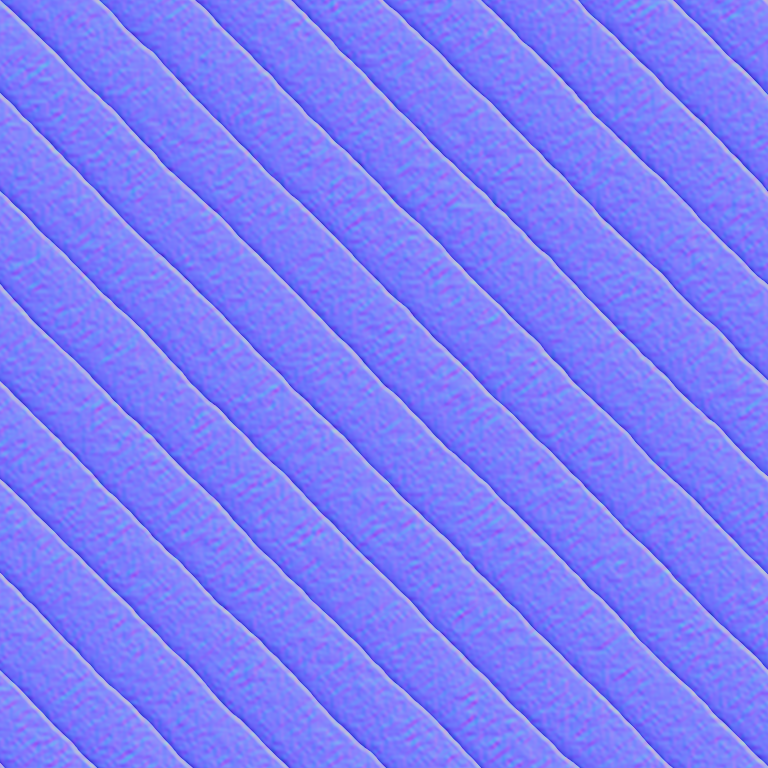
Reproduce this texture map procedurally as a Shadertoy shader.

```glsl
// Tangent-space normal map of padded fabric: eight diagonal rolls per side.
// Each roll has an analytic slope across its width; the woven grain adds the
// gradient of a height field made of streaked and even value noise.

float hash(vec2 cell) {
    uvec2 q = uvec2(ivec2(cell)) * uvec2(1597u, 3812u);
    uint h = (q.x ^ (q.y >> 1u)) * 277803u;
    h = (h ^ (h >> 15u)) * 73939u;
    h ^= h >> 13u;
    return float(h & 65535u) / 65535.0;
}

float valueNoise(vec2 p) {
    vec2 cell = floor(p), f = fract(p);
    f = f * f * (3.0 - 2.0 * f);
    return mix(mix(hash(cell), hash(cell + vec2(1, 0)), f.x),
               mix(hash(cell + vec2(0, 1)), hash(cell + vec2(1, 1)), f.x), f.y);
}

// Threads crossing the rolls, over a finer pebbled grain
float fabricHeight(vec2 p, float threadStrength) {
    float threads = valueNoise(vec2(40.0 * (p.x + p.y), 30.0 * (3.0 * p.x - 4.0 * p.y)));
    float pebbles = valueNoise(p * 170.0 + 31.0);
    return threadStrength * threads + 0.5 * pebbles;
}

vec2 fabricSlope(vec2 p, float threadStrength) {
    vec2 e = vec2(0.0015, 0.0);
    return vec2(fabricHeight(p + e.xy, threadStrength) - fabricHeight(p - e.xy, threadStrength),
                fabricHeight(p + e.yx, threadStrength) - fabricHeight(p - e.yx, threadStrength));
}

// Lean of the surface from the lower seam (0) to the upper seam (1)
float rollTilt(float across) {
    float shade = 0.30 * exp(-8.0 * across) + 0.30 * exp(-45.0 * across);
    float shoulder = 0.09 * smoothstep(0.45, 1.0, across);
    float rim = 0.33 * smoothstep(0.92, 0.97, across);
    return shoulder + rim - shade - 0.01;
}

void mainImage(out vec4 fragColor, in vec2 fragCoord) {
    vec2 uv = fragCoord / iResolution.xy;

    // Rolls, with slightly uneven seams
    float wobble = 0.05 * (valueNoise(uv * 14.0) - 0.5) + 0.025 * (valueNoise(uv * 60.0) - 0.5);
    float across = fract(8.0 * (uv.x + uv.y) - 0.02 + wobble);
    float seamDistance = min(across, 1.0 - across);
    float halfPixel = 5.7 / min(iResolution.x, iResolution.y);
    float tilt = rollTilt(across) * smoothstep(0.0, halfPixel, seamDistance);

    // Threads show most on the crown of a roll and in loose patches
    float crown = smoothstep(0.05, 0.35, across) * smoothstep(1.0, 0.75, across);
    float patches = smoothstep(0.2, 0.8, valueNoise(uv * 22.0 + 7.0));
    float threadStrength = 0.25 + crown * (0.25 + 0.45 * patches);

    // Encode the surface normal as colour
    vec2 lean = vec2(tilt) - 0.62 * fabricSlope(uv, threadStrength);
    lean = clamp(lean, -0.68, 0.68);
    vec3 normal = vec3(lean, sqrt(1.0 - dot(lean, lean)));
    fragColor = vec4(0.5 + 0.5 * normal - vec3(0.005, 0.0, 0.01), 1.0);
}
```
